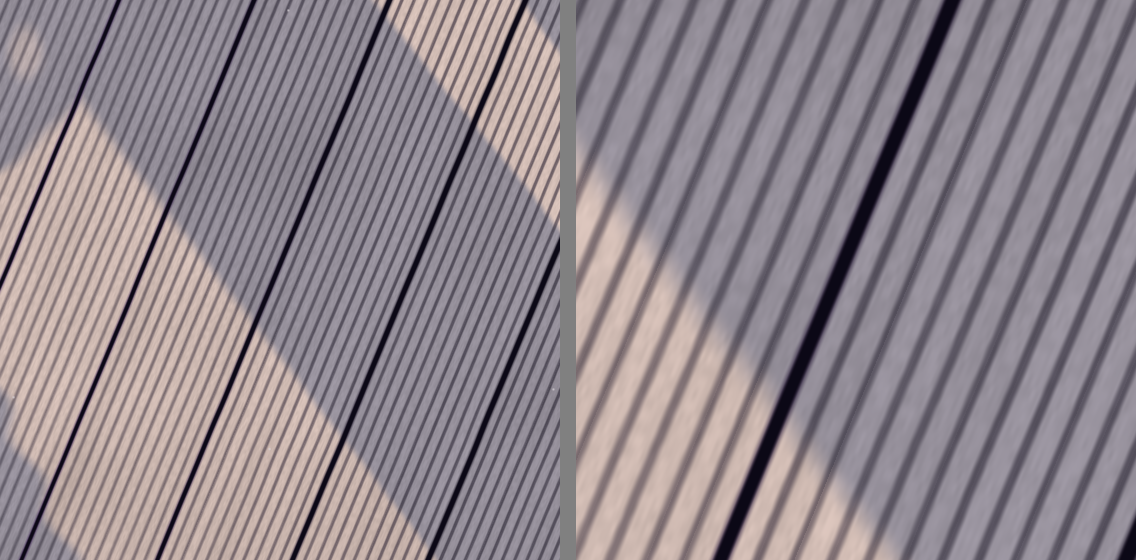
Left, the full canvas; right, a detail of the centre.
This texture is drawn by a Shadertoy shader. Its source:

```glsl
// Slanted grooved deck boards, five seams across, with soft bands of sunlight.
// Rotated board coordinates give seams and ribs by repetition; half-planes
// bound the sunlit areas, and hashed value noise adds grain and wear.

const vec2 ACROSS = vec2(0.9235, -0.3837);  // unit normal of the seams
const float BOARD_WIDTH = 0.2235;
const float BOARD_OFFSET = 0.1877;
const float RIBS = 11.0;                    // ribs on each board

const vec3 SHADE_RIB = vec3(0.575, 0.553, 0.595);
const vec3 SHADE_GROOVE = vec3(0.32, 0.30, 0.35);
const vec3 SUN_RIB = vec3(0.815, 0.732, 0.70);
const vec3 SUN_GROOVE = vec3(0.43, 0.375, 0.40);
const vec3 SEAM_DARK = vec3(0.045, 0.03, 0.085);
const vec3 SEAM_VIOLET = vec3(0.25, 0.14, 0.36);

float hash(vec2 p) {
    vec3 q = fract(vec3(p.xyx) * 0.1031);
    q += dot(q, q.yzx + 33.33);
    return fract((q.x + q.y) * q.z);
}

float noise(vec2 p) {
    vec2 i = floor(p), f = fract(p);
    f = f * f * (3.0 - 2.0 * f);
    vec2 e = vec2(0.0, 1.0);
    return mix(mix(hash(i), hash(i + e.yx), f.x),
               mix(hash(i + e.xy), hash(i + e.yy), f.x), f.y);
}

// Distance to the line from a to b, positive on its right-hand side.
float rightOf(vec2 p, vec2 a, vec2 b) {
    vec2 d = normalize(b - a);
    return dot(p - a, vec2(d.y, -d.x));
}

// Soft line: 1 within halfWidth of its centre, fading over blur.
float stripe(float dist, float halfWidth, float blur) {
    return 1.0 - smoothstep(halfWidth - blur, halfWidth + blur, dist);
}

// Distance from x to the nearest multiple of period.
float repeatDistance(float x, float period) {
    return abs(fract(x / period + 0.5) - 0.5) * period;
}

// Sunlight amount; blur widens the penumbra.
float sunlight(vec2 p, float blur) {
    float wobble = 0.018 * (noise(p * 18.0) - 0.5);
    float cornerWave = 0.014 * sin(p.y * 45.0 - 8.0);

    // Wide lower band, cut by a shaded lower left corner
    float low = rightOf(p, vec2(0.150, 0.811), vec2(0.768, 0.017));
    low = min(low, rightOf(p, vec2(0.0, 0.694), vec2(0.150, 0.811)) + wobble);
    low = min(low, rightOf(p, vec2(0.130, 0.0), vec2(0.0, 0.290)) + cornerWave);

    // Narrow band at the upper right
    float high = min(rightOf(p, vec2(1.0, 0.590), vec2(0.664, 1.0)),
                     rightOf(p, vec2(0.930, 1.0), vec2(1.0, 0.905)));

    float lit = smoothstep(-blur, blur, max(low, high) + 0.25 * wobble);

    // Faint fleck of light at the upper left
    float fleck = length((p - vec2(0.045, 0.905)) / vec2(0.038, 0.058));
    return max(lit, 0.55 * (1.0 - smoothstep(0.35, 1.2, fleck + 12.0 * wobble)));
}

// Sparse pale specks, one candidate per cell.
float specks(vec2 p, float cells, float pixel) {
    vec2 cell = floor(p * cells);
    vec2 centre = 0.2 + 0.6 * vec2(hash(cell + 7.1), hash(cell + 19.7));
    float dist = length(fract(p * cells) - centre) / cells;
    return step(0.985, hash(cell + 41.3)) * stripe(dist, 0.0018, max(pixel, 0.001));
}

void mainImage(out vec4 fragColor, in vec2 fragCoord) {
    vec2 p = fragCoord / iResolution.y;
    float pixel = 1.0 / iResolution.y;

    // Board coordinates, with a slight waver along the length
    float along = dot(p, vec2(-ACROSS.y, ACROSS.x));
    float across = dot(p, ACROSS) + BOARD_OFFSET;
    across += 0.0012 * (noise(vec2(along * 14.0, across * 9.0)) - 0.5);
    float ribWidth = BOARD_WIDTH / RIBS;
    float board = floor(across / BOARD_WIDTH);
    float rib = floor(across / ribWidth);
    float ribPhase = fract(across / ribWidth);

    // Focus sharpens towards the right
    float focus = smoothstep(0.0, 0.85, p.x);
    float edgeBlur = max(mix(0.0026, 0.0017, focus), pixel);
    float groove = stripe(repeatDistance(across, ribWidth), 0.0028, edgeBlur);
    groove *= mix(0.72, 1.0, focus) * (0.88 + 0.2 * hash(vec2(rib, 3.0)));

    // Sun and shade, the light edge stepping a little over each rib
    vec2 lightPoint = p + vec2(0.004 * (ribPhase - 0.5), 0.0);
    float sun = sunlight(lightPoint, mix(0.018, 0.008, focus));
    vec3 ribColor = mix(SHADE_RIB, SUN_RIB, sun);
    vec3 grooveColor = mix(SHADE_GROOVE, SUN_GROOVE, sun);
    ribColor *= 1.0 - 0.06 * sun * smoothstep(0.55, 0.0, p.y);
    ribColor *= 0.965 + 0.06 * sin(3.14159 * ribPhase);
    vec3 color = mix(ribColor, grooveColor, clamp(groove, 0.0, 1.0));

    // Tone per board and rib, blotches and lengthwise grain
    float tone = 0.03 * (hash(vec2(board, 11.0)) - 0.5) + 0.04 * (hash(vec2(rib, 5.0)) - 0.5);
    tone += 0.06 * (noise(p * 7.0) - 0.5);
    tone += 0.07 * (noise(vec2(across * 420.0, along * 130.0)) - 0.5);
    color *= 1.0 + tone;
    color = mix(color, vec3(0.86, 0.84, 0.86), 0.7 * specks(p, 22.0, pixel));

    // Open seams with a violet fringe on the softer left side
    float seam = repeatDistance(across, BOARD_WIDTH);
    float seamHalf = mix(0.0031, 0.0043, focus);
    float fringe = stripe(seam, seamHalf + 0.0014, 0.0018 + pixel);
    color = mix(color, mix(SEAM_VIOLET, SEAM_DARK, focus), 0.75 * fringe);
    color = mix(color, SEAM_DARK, stripe(seam, seamHalf, max(0.0014, pixel)));

    fragColor = vec4(color, 1.0);
}
```
